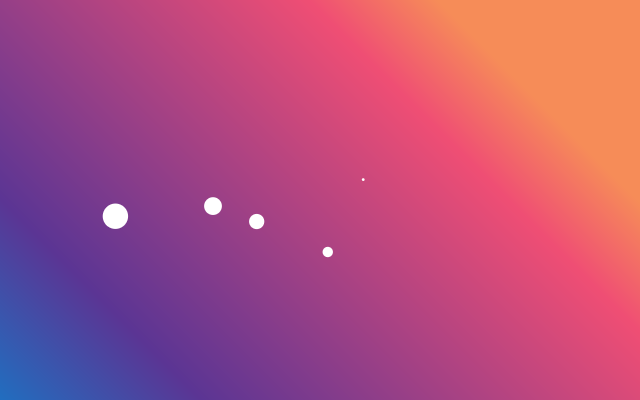
This background is drawn by a WebGL 2 fragment shader. Its source:

```glsl
#version 300 es
precision highp float;
// A diagonal four-colour gradient, blue to violet to pink to orange,
// with five white discs of shrinking size. The gradient is piecewise linear
// along the 45 degree axis; the discs are antialiased distance functions.

uniform vec2 u_resolution;
out vec4 fragColor;

// Blend the colour stops along the diagonal coordinate d
vec3 diagonalGradient(float d) {
    vec3 blue   = vec3(0.13, 0.43, 0.75);
    vec3 violet = vec3(0.357, 0.208, 0.58);
    vec3 pink   = vec3(0.938, 0.306, 0.455);
    vec3 orange = vec3(0.965, 0.55, 0.345);
    vec3 color = mix(blue, violet, clamp((d + 1.0) / 0.504, 0.0, 1.0));
    color = mix(color, pink, clamp((d + 0.496) / 1.267, 0.0, 1.0));
    return mix(color, orange, clamp((d - 0.771) / 0.325, 0.0, 1.0));
}

// Coverage of a disc given as centre.xy and radius
float discCoverage(vec2 p, vec3 disc, float pixel) {
    float edge = length(p - disc.xy) - disc.z;
    return clamp(0.5 - edge / pixel, 0.0, 1.0);
}

void main() {
    // Canvas height is one unit; the width is centred on a 1.6 frame
    float pixel = 1.0 / u_resolution.y;
    vec2 p = gl_FragCoord.xy * pixel;
    p.x += 0.5 * (1.6 - u_resolution.x * pixel);

    vec3 color = diagonalGradient(p.x + p.y - 1.0);

    // White discs, from largest to smallest
    vec3 discs[5] = vec3[5](
        vec3(0.2885, 0.4594, 0.0317),
        vec3(0.5325, 0.4848, 0.0222),
        vec3(0.6417, 0.4462, 0.0190),
        vec3(0.8194, 0.3700, 0.0129),
        vec3(0.9080, 0.5510, 0.0034));
    for (int i = 0; i < 5; i++) {
        color = mix(color, vec3(1.0), discCoverage(p, discs[i], pixel));
    }

    fragColor = vec4(color, 1.0);
}
```
